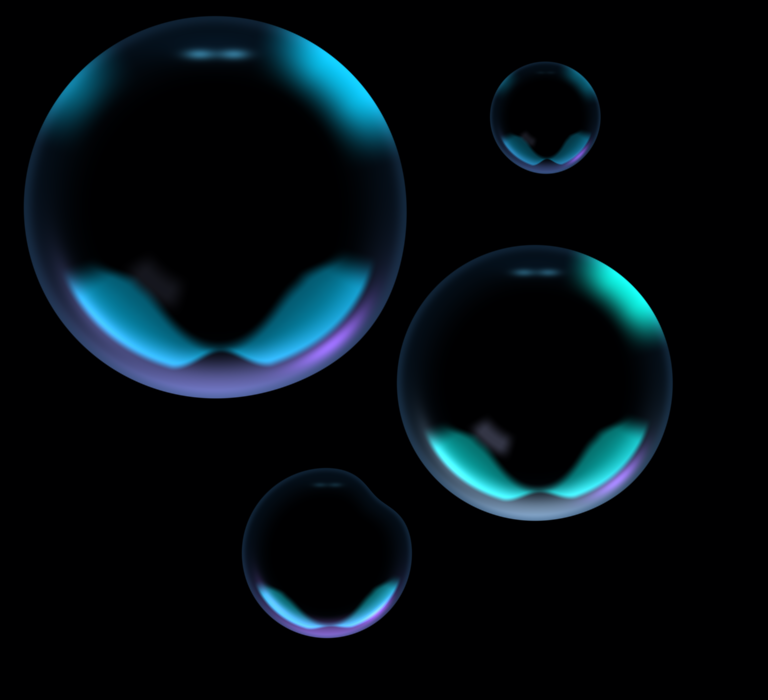
Give the GLSL for this background, as a WebGL 2 fragment shader.

```glsl
#version 300 es
precision highp float;
// Four iridescent soap bubbles with teal reflections floating on black.

uniform vec2 u_resolution;
out vec4 outColor;

const float PI = 3.14159;
const int COUNT = 4;

// Centre x, centre y and radius, in canvas heights
const vec3 BUBBLE[COUNT] = vec3[](
    vec3(0.307, 0.704, 0.273), vec3(0.764, 0.453, 0.197),
    vec3(0.467, 0.210, 0.1215), vec3(0.779, 0.833, 0.079));
// Outline bulge: angle, amount, width
const vec3 BULGE[COUNT] = vec3[](
    vec3(0.9, 0.03, 0.45), vec3(0.8, 0.01, 0.4),
    vec3(2.4, -0.12, 0.33), vec3(0.1, 0.03, 0.6));
// Strengths: right glow, left glow, top highlight, grey inner reflection
const vec4 LIGHT[COUNT] = vec4[](
    vec4(1.0, 0.55, 0.8, 0.35), vec4(1.0, 0.0, 0.55, 0.85),
    vec4(0.0, 0.0, 0.25, 0.0), vec4(0.45, 0.3, 0.1, 0.4));
// Lobes: tip radius, inner radius, outer radius, strength
const vec4 LOBE[COUNT] = vec4[](
    vec4(0.73, 0.57, 0.86, 1.0), vec4(0.77, 0.59, 0.87, 1.0),
    vec4(0.84, 0.70, 0.91, 0.95), vec4(0.72, 0.56, 0.88, 0.6));
const vec3 GLOW_COLOR[COUNT] = vec3[](
    vec3(0.02, 0.70, 0.84), vec3(0.04, 0.88, 0.78),
    vec3(0.03, 0.50, 0.60), vec3(0.05, 0.65, 0.75));
const vec3 LOBE_COLOR[COUNT] = vec3[](
    vec3(0.02, 0.50, 0.62), vec3(0.03, 0.62, 0.60),
    vec3(0.05, 0.56, 0.59), vec3(0.04, 0.52, 0.64));
const vec3 FILM_COLOR[COUNT] = vec3[](
    vec3(0.39, 0.36, 0.60), vec3(0.46, 0.53, 0.61),
    vec3(0.46, 0.30, 0.64), vec3(0.18, 0.20, 0.34));
const vec3 STREAK_COLOR = vec3(0.42, 0.22, 0.62);
const vec3 HAZE_COLOR = vec3(0.015, 0.055, 0.090);
const vec3 RIM_COLOR = vec3(0.07, 0.12, 0.17);
const vec3 GREY_COLOR = vec3(0.24, 0.25, 0.32);
const vec3 HIGHLIGHT_COLOR = vec3(0.22, 0.48, 0.58);
const vec3 BACKGROUND = vec3(0.0, 0.0, 0.004);

float bell(float x, float center, float width) {
    float d = (x - center) / width;
    return exp(-d * d);
}

// Shortest distance between two angles
float angleGap(float a, float b) {
    return abs(mod(a - b + PI, 2.0 * PI) - PI);
}

float arc(float a, float center, float width) {
    return bell(angleGap(a, center), 0.0, width);
}

// Curved reflections that meet in a point at the bottom
float lobes(float a, float r, vec4 shape) {
    float t = abs(a - 0.04) / 1.13;
    float inner = mix(shape.x, shape.y, smoothstep(0.0, 0.65, t));
    float outer = mix(shape.x + 0.01, shape.y * 0.0 + shape.z, smoothstep(0.0, 0.28, t));
    inner += 0.12 * smoothstep(0.75, 1.1, t);
    float band = smoothstep(inner - 0.04, inner + 0.05, r)
               * (1.0 - smoothstep(outer - 0.02, outer + 0.03, r));
    float shade = 0.7 + 0.4 * smoothstep(inner, outer + 0.01, r);
    return band * shade * (1.0 - smoothstep(0.88, 1.1, t)) * shape.w;
}

vec3 bubble(vec2 p, int i) {
    vec2 q = (p - BUBBLE[i].xy) / BUBBLE[i].z;
    float a = atan(q.x, -q.y); // zero points down, positive to the right
    vec3 bulge = BULGE[i];
    float r = length(q) / (1.0 + bulge.y * arc(a, bulge.x, bulge.z));
    float pixel = 1.0 / (u_resolution.y * BUBBLE[i].z);
    float mask = 1.0 - smoothstep(1.0 - pixel, 1.0 + pixel, r);
    vec4 light = LIGHT[i];

    // Dark shell and thin rim
    vec3 color = HAZE_COLOR * smoothstep(0.62, 1.0, r);
    color += RIM_COLOR * bell(r, 1.0, 0.045) * (0.6 + 0.4 * arc(a, 0.0, 1.7));

    // Broad glows on the upper shoulders
    float right = 1.0 - smoothstep(0.12, 0.56, angleGap(a, 2.36));
    float left = 1.0 - smoothstep(0.0, 0.38, angleGap(a, -2.27));
    color += GLOW_COLOR[i] * light.x * right * smoothstep(0.67, 0.96, r);
    color += GLOW_COLOR[i] * light.y * left * smoothstep(0.72, 1.0, r);

    // Paired highlight near the top
    float pair = bell(q.x, -0.08, 0.08) + bell(q.x, 0.10, 0.08);
    color += HIGHLIGHT_COLOR * light.z * pair * bell(q.y, 0.80, 0.028);
    color += HAZE_COLOR * light.z * bell(q.x, 0.0, 0.3) * bell(q.y, 0.84, 0.08);

    // Lower reflections and the grey patch tucked inside the left one
    color += LOBE_COLOR[i] * lobes(a, r, LOBE[i]);
    float patchShape = smoothstep(0.38, 0.50, r) * (1.0 - smoothstep(0.52, 0.62, r))
                     * (1.0 - smoothstep(0.15, 0.38, angleGap(a, -0.66)));
    color += GREY_COLOR * light.w * patchShape;

    // Pale film along the bottom
    float crescent = smoothstep(0.72, 0.95, r) * (1.0 - 0.35 * smoothstep(0.95, 1.0, r));
    color += FILM_COLOR[i] * crescent * arc(a, 0.0, 0.85);
    color += FILM_COLOR[i] * 0.45 * bell(r, 0.86, 0.05) * arc(a, -0.85, 0.35);
    color += STREAK_COLOR * bell(r, 0.92, 0.04) * arc(a, 0.72, 0.26);
    return color * mask;
}

void main() {
    vec2 p = gl_FragCoord.xy / u_resolution.y;
    vec3 color = BACKGROUND;
    for (int i = 0; i < COUNT; i++) color += bubble(p, i);
    outColor = vec4(min(color, 1.0), 1.0);
}
```
